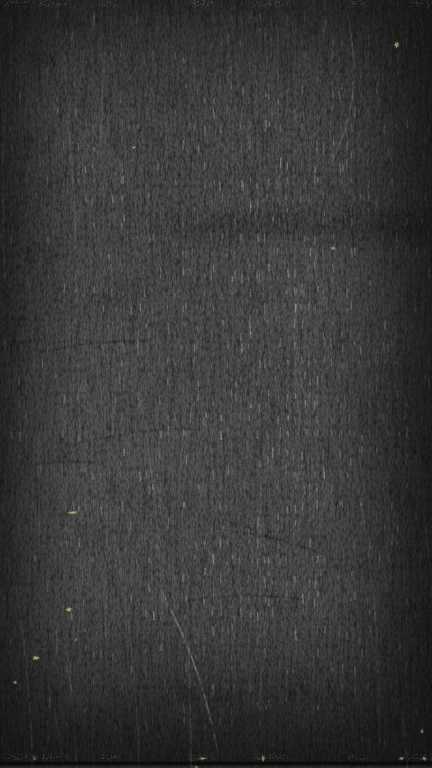
Reproduce this texture procedurally as a Shadertoy shader.

```glsl
const float PI = 3.14159;
const vec3 WARM_DARK = vec3(1.0, 0.99, 0.95);
const vec3 COOL_GREY = vec3(0.99, 1.0, 1.0);
const vec3 CREAM = vec3(0.78, 0.74, 0.56);

vec2 hash2(vec2 p) {
    vec3 q = fract(p.xyx * vec3(0.1031, 0.1030, 0.0973));
    q += dot(q, q.yzx + 33.33);
    return fract((q.xx + q.yz) * q.zy);
}

// Distance to the nearest jittered cell point
float cellular(vec2 p) {
    vec2 cell = floor(p), f = fract(p);
    float nearest = 2.0;
    for (int y = -1; y <= 1; y++)
    for (int x = -1; x <= 1; x++) {
        vec2 o = vec2(x, y);
        nearest = min(nearest, length(o + hash2(cell + o) - f));
    }
    return nearest;
}

// Cloudy smudges from layered, warped sines
float smudges(vec2 p) {
    float sum = 0.0, amp = 0.5;
    for (int i = 0; i < 6; i++) {
        p = mat2(0.8, 0.6, -0.6, 0.8) * p * 1.7 + 1.3;
        sum += amp * sin(p.x + 1.4 * sin(p.y)) * cos(p.y * 0.8);
        amp *= 0.68;
    }
    return sum;
}

// One short upright fleck per grid cell, kept with the given chance
float flecks(vec2 p, vec2 grid, float chance, float width, float soft) {
    vec2 cell = floor(p * grid);
    vec2 a = hash2(cell + 7.0), b = hash2(cell + 91.0);
    vec2 d = p - (cell + 0.3 + 0.4 * a) / grid;
    float halfLength = mix(0.08, 0.27, b.x) / grid.y;
    d.x -= d.y * (a.y - 0.6) * 0.2;
    d.y = max(abs(d.y) - halfLength, 0.0);
    float line = 1.0 - smoothstep(width, width + soft, length(d));
    return line * step(b.y, chance) * (0.3 + 0.7 * a.x * a.x);
}

// Bowed line with tapered ends and uneven pressure
float scratch(vec2 p, vec2 a, vec2 b, float bend, float soft) {
    vec2 ab = b - a;
    float t = clamp(dot(p - a, ab) / dot(ab, ab), 0.0, 1.0);
    vec2 bow = vec2(-ab.y, ab.x) * bend * sin(PI * t);
    float line = 1.0 - smoothstep(0.0, 0.0016 + soft, length(p - a - ab * t - bow));
    float pressure = 0.65 + 0.35 * sin(t * 31.0 + 2.0 * sin(t * 57.0 + a.x * 40.0));
    return line * pressure * smoothstep(0.0, 0.15, t) * smoothstep(1.0, 0.8, t);
}

// Small ragged flake of missing paint
float chip(vec2 p, vec2 centre, vec2 size, float soft) {
    vec2 d = p - centre;
    d += 0.25 * size * sin(d.yx * 900.0 + centre * 50.0);
    float edge = (length(d / size) - 1.0) * min(size.x, size.y);
    return 1.0 - smoothstep(-soft, soft, edge);
}

float edgeFade(float distanceIn, float start, float end) {
    return smoothstep(start, end, distanceIn);
}

void mainImage(out vec4 fragColor, in vec2 fragCoord) {
    vec2 uv = fragCoord / iResolution.xy;
    vec2 p = fragCoord / iResolution.x;
    float top = iResolution.y / iResolution.x;
    float soft = max(0.0012, 1.0 / iResolution.x);

    // Board tone with dark borders
    float light = edgeFade(uv.x, -0.12, 0.22) * edgeFade(1.0 - uv.x, -0.10, 0.30)
                * edgeFade(uv.y, -0.06, 0.25) * edgeFade(1.0 - uv.y, -0.12, 0.20);
    float tone = mix(0.075, 0.25, light);
    float cloud = smudges(p * vec2(1.6, 3.2));
    tone *= 1.0 + 0.10 * cloud;
    float band = smoothstep(0.035, 0.0, abs(uv.y - 0.705 + 0.008 * cloud));
    tone *= 1.0 - 0.20 * band * smoothstep(0.3, 0.5, uv.x);

    // Brushed vertical grain
    float grain = 0.20 * (0.5 - cellular(p * vec2(230.0, 75.0)))
                + 0.12 * (0.5 - cellular(p * vec2(120.0, 11.0) + 40.0))
                + 0.10 * (0.5 - cellular(p * vec2(210.0, 190.0) + 90.0));
    tone += grain * (0.25 + 0.75 * light) * 0.7;

    // Pale flecks, denser toward the middle
    float chance = 0.12 + 0.33 * light * smoothstep(0.1, 0.6, uv.x);
    float marks = flecks(p, vec2(58.0, 24.0), chance, 0.0006, soft)
                + flecks(p + 0.37, vec2(47.0, 31.0), chance, 0.0004, soft);
    tone += marks * (0.05 + 0.13 * light);

    // Long pale scratches, mostly upright
    for (int i = 0; i < 24; i++) {
        vec2 a = hash2(vec2(i, 3.0)), b = hash2(vec2(i, 17.0));
        vec2 start = vec2(a.x, a.y * top);
        vec2 reach = vec2((b.x - 0.4) * 0.12, -0.2 - 0.7 * b.y);
        float strength = mix(0.025, 0.09, fract(a.x * 7.0 + b.y));
        tone += strength * scratch(p, start, start + reach, (b.x - 0.5) * 0.06, soft);
    }
    tone += 0.20 * scratch(p, vec2(0.37, 0.42), vec2(0.51, 0.01), 0.04, soft);
    tone += 0.13 * scratch(p, vec2(0.80, 1.77), vec2(0.75, 1.36), 0.10, soft);

    // Dark rubbed lines, mostly level
    for (int i = 0; i < 7; i++) {
        vec2 a = hash2(vec2(i, 29.0)), b = hash2(vec2(i, 43.0));
        vec2 start = vec2(a.x * 0.7 - 0.1, a.y * top);
        vec2 reach = vec2(0.15 + 0.3 * b.x, (b.y - 0.6) * 0.15);
        tone -= 0.07 * light * scratch(p, start, start + reach, 0.04, soft * 1.6);
    }

    // Worn rim at top and bottom
    float rim = min(abs(p.y - 0.024), abs(top - 0.008 - p.y));
    float wear = smoothstep(0.35, 0.1, cellular(p * vec2(130.0, 150.0)));
    float patches = smoothstep(0.1, 0.7, sin(p.x * 9.0 + 2.0 * sin(p.x * 23.0)));
    tone += 0.16 * wear * patches * smoothstep(0.014, 0.0, rim);
    tone *= 1.0 - 0.6 * smoothstep(0.006, 0.001, abs(p.y - 0.011));
    tone += 0.07 * smoothstep(0.006, 0.002, p.y);

    // Cream chips, every third one on the lower rim
    vec3 color = max(tone, 0.02) * mix(WARM_DARK, COOL_GREY, light);
    for (int i = 0; i < 15; i++) {
        vec2 a = hash2(vec2(i, 61.0)), b = hash2(vec2(i, 79.0));
        bool onRim = i % 3 == 0;
        vec2 centre = vec2(a.x, onRim ? 0.022 : a.y * top);
        vec2 size = mix(vec2(0.0025), vec2(0.009, 0.006), b * b);
        color = mix(color, CREAM, chip(p, centre, size, soft) * (0.5 + 0.4 * b.x));
    }
    fragColor = vec4(color, 1.0);
}
```
